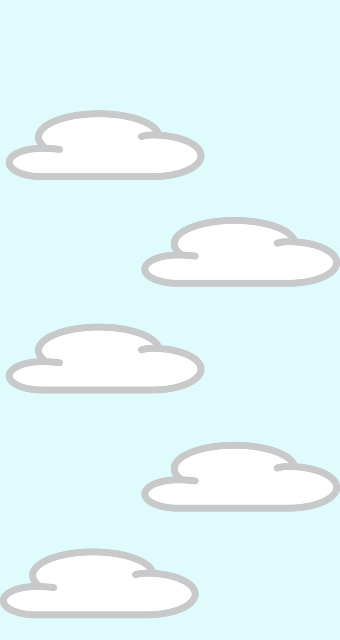
This pattern is drawn by a WebGL 2 fragment shader. Its source:

```glsl
#version 300 es
precision highp float;
// Outlined white clouds stacked in a left-right zigzag over a pale cyan sky.

uniform vec2 u_resolution;
out vec4 fragColor;

// Signed distance to an axis-aligned ellipse, refined by its centre of curvature.
float ellipse(vec2 p, vec2 r) {
  vec2 q = abs(p), t = vec2(0.7071);
  for (int i = 0; i < 4; i++) {
    vec2 evolute = vec2(1.0, -1.0) * (r.x * r.x - r.y * r.y) * t * t * t / r;
    vec2 toCurve = r * t - evolute, toPoint = q - evolute;
    t = (toPoint * length(toCurve) / max(length(toPoint), 1e-5) + evolute) / r;
    t = normalize(clamp(t, 1e-4, 1.0));
  }
  return length(q - r * t) * sign(dot(q / r, q / r) - 1.0);
}

float box(vec2 p, vec2 halfSize) {
  vec2 d = abs(p) - halfSize;
  return length(max(d, 0.0)) + min(max(d.x, d.y), 0.0);
}

// Returns the distance to the filled body (x) and to the outline path (y).
vec2 cloud(vec2 p) {
  vec2 l = p - vec2(-0.75, -0.21);
  vec2 r = p - vec2(0.57, -0.13);
  vec2 t = p - vec2(-0.07, 0.095);

  // Side lobes flatten or tighten where their inner tails begin.
  float left = ellipse(l, vec2(l.x > 0.0 ? 0.55 : 0.39, 0.17));
  float right = ellipse(r, vec2(r.x < 0.0 ? 0.35 : 0.58, 0.25));
  float top = ellipse(t, vec2(0.72, 0.28));
  float core = box(p - vec2(-0.08, -0.14), vec2(0.65, 0.24));
  float body = min(min(left, right), min(top, core));

  // Flat base and the round ends of both tails.
  float line = length(vec2(p.x - clamp(p.x, -0.75, 0.57), p.y + 0.38));
  line = min(line, length(p - vec2(-0.54, -0.053)));
  line = min(line, length(p - vec2(0.44, 0.102)));

  // Visible arcs of the three lobes.
  if (l.x < (l.y > 0.0 ? 0.21 : 0.0)) line = min(line, abs(left));
  if (r.x > (r.y > 0.0 ? -0.13 : 0.0)) line = min(line, abs(right));
  if (p.y > (p.x < 0.0 ? -0.03 : 0.12)) line = min(line, abs(top));
  return vec2(body, line);
}

void main() {
  vec2 canvas = vec2(4.06, 7.68);
  vec2 p = gl_FragCoord.xy / u_resolution * canvas;
  float pixel = canvas.y / u_resolution.y;

  vec3 sky = vec3(0.878, 0.984, 0.988);
  vec3 white = vec3(1.0);
  vec3 grey = vec3(0.780, 0.788, 0.796);
  vec3 color = sky;

  // Five rows from the top, alternating sides; the lower two sit further down.
  for (int i = 0; i < 5; i++) {
    float row = float(i);
    float x = 1.25 + 1.62 * mod(row, 2.0) - 0.07 * step(3.5, row);
    float y = 5.94 - 1.28 * row - 0.138 * step(2.5, row);
    vec2 d = cloud(p - vec2(x, y));
    color = mix(color, white, smoothstep(0.5, -0.5, d.x / pixel));
    color = mix(color, grey, smoothstep(0.5, -0.5, (d.y - 0.042) / pixel));
  }
  fragColor = vec4(color, 1.0);
}
```
